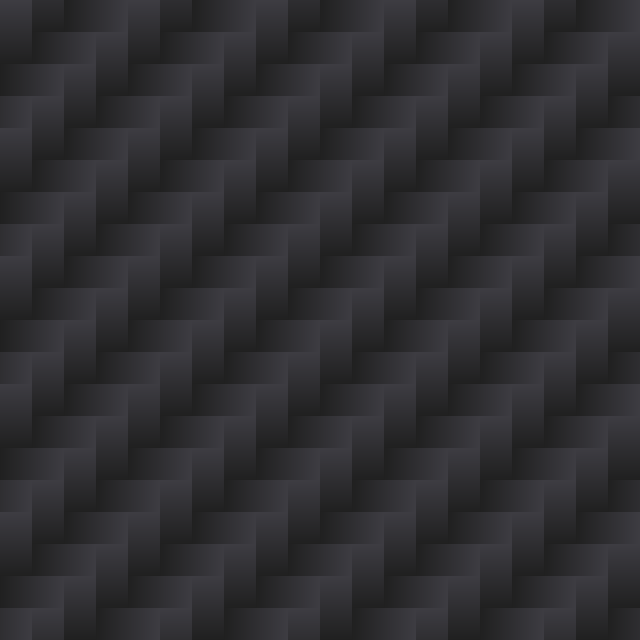
A three.js fragment shader for this pattern:

```glsl
// Dark twill weave: upright and level bands, each two cells long, step along diagonals.
// Every cell is sorted by its diagonal index modulo four, then shaded by a linear
// gradient along its band; a small box filter softens the edges.
#define REPEATS 5.0
#define CELLS_PER_REPEAT 4.0
#define BAND_LENGTH 2.0
#define EDGE_SOFTNESS 0.002
#define SAMPLES 4
#define DARK vec3(0.125, 0.125, 0.125)
#define LIGHT vec3(0.240, 0.236, 0.260)

varying vec2 vUv;

// Brightness of the weave from 0 to 1; p is in cells, with y running down.
float weaveShade(vec2 p) {
  vec2 cell = floor(p);
  vec2 local = p - cell;
  float diagonal = mod(cell.x + cell.y, CELLS_PER_REPEAT);

  // Upright bands fade downwards, level bands brighten to the right.
  float upright = 1.0 - (diagonal + local.y) / BAND_LENGTH;
  float level = (diagonal - BAND_LENGTH + local.x) / BAND_LENGTH;
  return diagonal < BAND_LENGTH - 0.5 ? upright : level;
}

void main() {
  float cells = REPEATS * CELLS_PER_REPEAT;
  vec2 origin = vec2(vUv.x, 1.0 - vUv.y);

  // Average a small square of samples around the point.
  float shade = 0.0;
  for (int i = 0; i < SAMPLES; i++) {
    for (int j = 0; j < SAMPLES; j++) {
      vec2 offset = (vec2(float(i), float(j)) + 0.5) / float(SAMPLES) - 0.5;
      shade += weaveShade((origin + offset * EDGE_SOFTNESS) * cells);
    }
  }
  shade /= float(SAMPLES * SAMPLES);

  gl_FragColor = vec4(mix(DARK, LIGHT, shade), 1.0);
}
```
